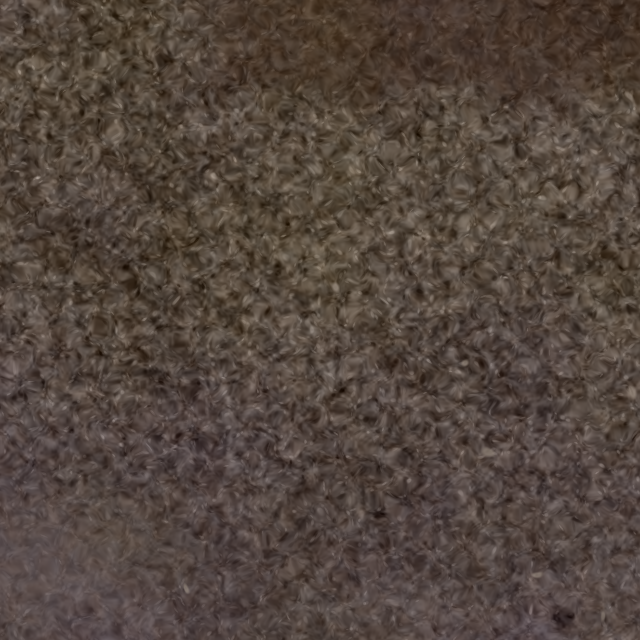
Reproduce this texture procedurally as a WebGL 2 fragment shader.

```glsl
#version 300 es
precision highp float;
// Dark, gritty brown soil: warped value noise makes the curled crumbs,
// jittered grids scatter pale flecks, dark gaps and a few pebbles, and
// broad noise adds a shadow band, a hazy corner and drifting tints.

uniform vec2 u_resolution;
out vec4 fragColor;

float hash(vec2 p) {
    return fract(sin(dot(p, vec2(127.1, 311.7))) * 43758.5453);
}

float noise(vec2 p) {
    vec2 cell = floor(p), f = fract(p);
    f = f * f * (3.0 - 2.0 * f);
    return mix(mix(hash(cell), hash(cell + vec2(1, 0)), f.x),
               mix(hash(cell + vec2(0, 1)), hash(cell + vec2(1, 1)), f.x), f.y);
}

// Centred sum of octaves for the large patches
float patches(vec2 p) {
    float sum = 0.0, weight = 0.5;
    for (int i = 0; i < 4; i++) {
        sum += weight * (noise(p) - 0.5);
        p = mat2(1.6, 1.2, -1.2, 1.6) * p + 7.3;
        weight *= 0.55;
    }
    return sum;
}

// Soft, randomly turned ovals; share is the part of cells that hold one
float scatter(vec2 p, float share, float size, float seed) {
    vec2 home = floor(p);
    float cover = 0.0;
    for (int y = -1; y <= 1; y++) {
        for (int x = -1; x <= 1; x++) {
            vec2 cell = home + vec2(x, y);
            vec2 key = cell + seed;
            if (hash(key) > share) continue;
            vec2 d = p - cell - vec2(hash(key + 17.2), hash(key + 41.7));
            float angle = 6.2832 * hash(key + 63.1);
            float c = cos(angle), s = sin(angle);
            d = mat2(c, -s, s, c) * d;
            d.y *= mix(1.2, 2.4, hash(key + 87.4));
            float radius = size * mix(0.55, 1.0, hash(key + 29.8));
            float oval = 1.0 - smoothstep(0.35, 1.1, length(d) / radius);
            cover = max(cover, oval * mix(0.5, 1.0, hash(key + 52.6)));
        }
    }
    return cover;
}

void main() {
    vec2 uv = gl_FragCoord.xy / u_resolution.y;

    // Bend the fine detail so the crumbs curl
    vec2 bend = vec2(noise(uv * 48.0), noise(uv * 48.0 + 31.0)) - 0.5;
    vec2 crumb = uv + 0.012 * bend;

    // Broad light: shadow band at the upper right, haze at the lower left
    float broad = patches(uv * 5.0 + 3.0);
    float edge = 0.84 + 0.14 * patches(uv * 7.0 + 19.0);
    float shade = smoothstep(edge - 0.03, edge + 0.05, uv.y)
                * smoothstep(0.24, 0.46, uv.x + 0.2 * broad);
    vec2 corner = (uv - vec2(0.06, 0.12)) / vec2(0.26, 0.13);
    float haze = exp(-dot(corner, corner));
    float contrast = (1.0 - 0.45 * shade) * (1.0 - 0.5 * haze)
                   * mix(0.8, 1.1, smoothstep(0.0, 0.45, uv.y));

    // Crumbs in three sizes
    float grain = 0.45 * (noise(crumb * 72.0) - 0.5)
                + 0.45 * (noise(crumb * 125.0 + 11.0) - 0.5)
                + 0.30 * (noise(crumb * 230.0 + 23.0) - 0.5);
    float tone = 0.328 + 0.10 * broad - 0.07 * shade + 0.05 * haze;
    tone += 0.34 * contrast * grain;

    // Pale flecks and the dark gaps between them
    tone += 0.10 * contrast * scatter(crumb * 75.0, 0.5, 0.5, 5.0);
    tone -= 0.08 * contrast * scatter(crumb * 58.0, 0.45, 0.5, 140.0);
    tone += 0.15 * contrast * scatter(crumb * 45.0, 0.09, 0.3, 260.0);

    // Rare hollows and pebbles
    tone -= 0.13 * scatter(crumb * 9.0, 0.05, 0.3, 310.0);
    float pebble = scatter(uv * 18.0 + 0.15 * bend, 0.06, 0.24, 420.0);

    // Warm brown, drifting to olive above and to mauve grey below
    vec3 soil = tone + vec3(0.0, -0.05, -0.08);
    float mauve = smoothstep(0.65, 0.2, uv.y) + 2.0 * patches(uv * 6.0 + 47.0);
    soil += mix(vec3(0.002, 0.003, -0.012), vec3(-0.003, -0.004, 0.014), mauve);
    soil += vec3(0.012, -0.004, -0.008) * shade;
    soil += 0.02 * (noise(crumb * 60.0 + 90.0) - 0.5) * vec3(1.0, 0.0, -1.0);
    soil = mix(soil, vec3(0.62, 0.57, 0.52), 0.75 * pebble);

    fragColor = vec4(clamp(soil, 0.0, 1.0), 1.0);
}
```
